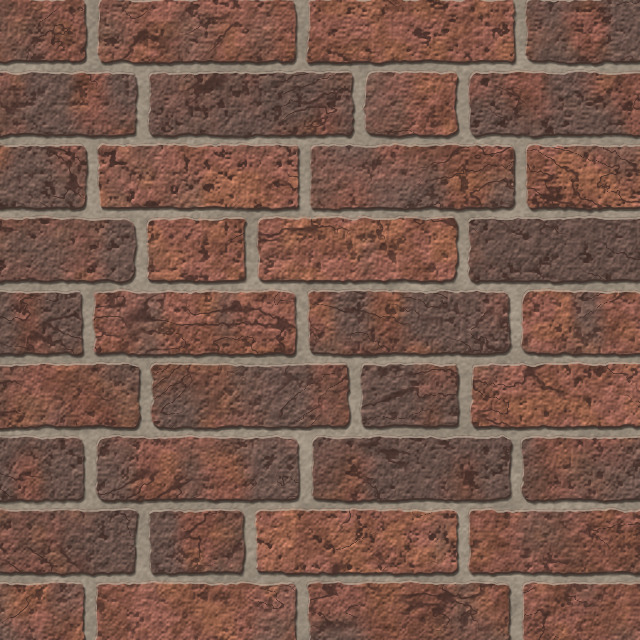
Give the GLSL for this texture, as a Shadertoy shader.

```glsl
const float ROWS = 8.77;
const float HALF_BRICK = 0.167;
const vec2 JOINT = vec2(0.0200, 0.0160);
const vec2 TO_LIGHT = vec2(-0.45, 0.89);

const vec3 RED_CLAY = vec3(0.54, 0.35, 0.30);
const vec3 BROWN_CLAY = vec3(0.45, 0.29, 0.23);
const vec3 GREY_CLAY = vec3(0.41, 0.33, 0.30);
const vec3 ORANGE_CLAY = vec3(0.58, 0.38, 0.28);
const vec3 PIT = vec3(0.25, 0.17, 0.15);
const vec3 MORTAR = vec3(0.59, 0.54, 0.48);
const vec3 LIT_EDGE = vec3(0.73, 0.67, 0.60);

struct Brick {
    vec2 id;     // left edge and row
    vec2 local;  // position from the brick centre
    float dist;  // signed distance to the outline
};

float hash(vec2 p) {
    return fract(sin(dot(p, vec2(127.1, 311.7))) * 43758.5453);
}

float noise(vec2 p) {
    vec2 i = floor(p), f = fract(p);
    f = f * f * (3.0 - 2.0 * f);
    return mix(mix(hash(i), hash(i + vec2(1, 0)), f.x),
               mix(hash(i + vec2(0, 1)), hash(i + vec2(1, 1)), f.x), f.y);
}

float fbm(vec2 p) {
    return 0.42 * noise(p) + 0.33 * noise(p * 2.1 + 17.0) + 0.25 * noise(p * 4.2 + 41.0);
}

float roundBox(vec2 p, vec2 halfSize, float radius) {
    vec2 q = abs(p) - halfSize + radius;
    return length(max(q, 0.0)) + min(max(q.x, q.y), 0.0) - radius;
}

// Left and right joints around u, measured in half bricks
vec2 brickSpan(float u, float row) {
    if (mod(row, 2.0) < 0.5) {
        float left = 2.0 * floor((u + 0.5) / 2.0) - 0.5;
        return vec2(left, left + 2.0);
    }
    float start = 5.0 * floor(u / 5.0);
    float f = u - start;
    float split = mod(row, 4.0) < 2.0 ? 2.0 : 1.0;
    vec2 span = f < split ? vec2(0.0, split) : f < 3.0 ? vec2(split, 3.0) : vec2(3.0, 5.0);
    return start + span;
}

Brick brickAt(vec2 p) {
    float fromTop = (1.0 - p.y) * ROWS + 0.09;
    float row = floor(fromTop);
    float u = (p.x - 0.224) / HALF_BRICK;
    vec2 span = brickSpan(u, row);
    vec2 edges = span + 0.05 * vec2(hash(vec2(span.x, row)), hash(vec2(span.y, row))) - 0.025;
    vec2 size = vec2((edges.y - edges.x) * HALF_BRICK, 1.0 / ROWS) - JOINT;
    vec2 local = vec2((u - 0.5 * (edges.x + edges.y)) * HALF_BRICK, (0.5 - fract(fromTop)) / ROWS);
    float wobble = 0.0045 * (noise(p * 42.0) - 0.5) + 0.003 * (noise(p * 125.0) - 0.5);
    float radius = mix(0.005, 0.015, hash(vec2(span.x, row) + 5.3));
    return Brick(vec2(span.x, row), local, roundBox(local, 0.5 * size, radius) + wobble);
}

float profile(float dist) {
    return 1.0 - smoothstep(-0.0022, 0.0022, dist);
}

// Thin wandering clefts gathered in patches
float cracks(vec2 p, vec2 seed) {
    float slant = mix(-35.0, 35.0, hash(seed + 2.7));
    vec2 q = vec2(p.x * 20.0, p.y * 48.0 + p.x * slant) + seed * 7.3;
    q += 0.9 * fbm(p * 45.0 + seed);
    float ridge = 1.0 - abs(2.0 * noise(q) - 1.0);
    return smoothstep(0.88, 0.98, ridge) * smoothstep(0.45, 0.7, noise(p * 14.0 + seed * 3.1));
}

vec3 clayColor(vec2 p, vec2 seed) {
    float tone = hash(seed + 1.9);
    float bands = noise(vec2(p.x * 17.0, p.y * 9.0) + seed * 5.7);
    float blotch = fbm(p * 26.0 + seed * 3.3);
    vec3 clay = mix(RED_CLAY, BROWN_CLAY, smoothstep(0.3, 0.7, blotch));
    clay = mix(clay, ORANGE_CLAY, 0.6 * smoothstep(0.55, 0.85, noise(p * 30.0 + seed * 9.1)));
    float burnt = smoothstep(0.45, 0.85, 0.6 * bands + 0.45 * tone + 0.25 * (blotch - 0.3));
    return mix(clay, GREY_CLAY, 0.9 * burnt) * mix(1.06, 0.9, tone);
}

void mainImage(out vec4 fragColor, in vec2 fragCoord) {
    vec2 p = fragCoord / iResolution.xy;
    Brick brick = brickAt(p);
    float mask = profile(brick.dist);

    // Slopes of the rough surface and of the brick edges
    float rough = fbm(p * 62.0);
    float grain = rough - fbm((p + TO_LIGHT * 0.0028) * 62.0);
    float edge = mask - profile(brickAt(p + TO_LIGHT * 0.0032).dist);
    float shadow = profile(brickAt(p + TO_LIGHT * 0.0065).dist);

    // Fired clay with pits and cracks
    vec3 clay = clayColor(brick.local, brick.id);
    clay *= 1.0 + 1.5 * clamp(grain, -0.4, 0.4);
    float pits = (1.0 - smoothstep(0.24, 0.39, rough)) * mix(0.5, 0.9, hash(brick.id + 8.2));
    clay = mix(clay, PIT, max(pits, 0.8 * cracks(brick.local, brick.id)));
    clay *= 0.92 + 0.2 * noise(p * 230.0);

    // Sandy mortar under the shadow of the bricks
    vec3 mortar = MORTAR * (0.93 + 0.14 * noise(p * 190.0));
    mortar *= (1.0 + 0.35 * grain) * (0.94 + 0.12 * noise(p * 20.0));
    mortar *= 1.0 - 0.5 * shadow;

    // Bright upper rims and dark lower rims
    vec3 color = mix(mortar, clay, mask);
    color = mix(color, LIT_EDGE, 0.75 * smoothstep(0.2, 0.8, edge));
    color = mix(color, PIT, 0.75 * smoothstep(0.15, 0.8, -edge));
    fragColor = vec4(color, 1.0);
}
```
